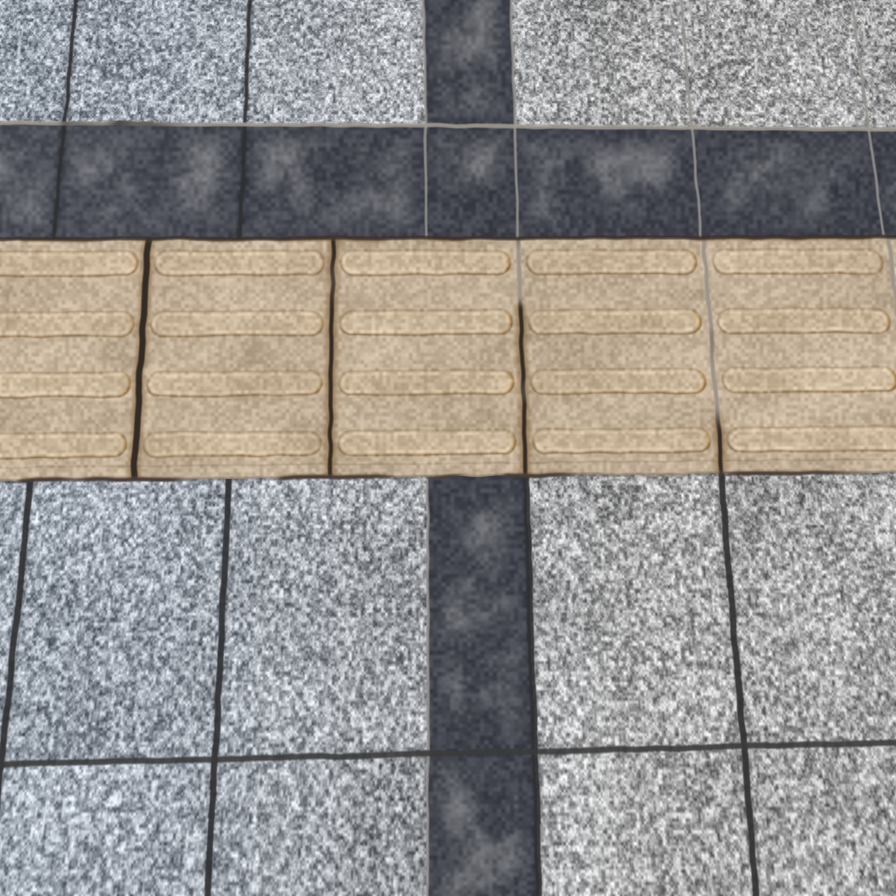
A Shadertoy shader for this texture:

```glsl
// Paving seen in mild perspective: speckled granite slabs, a dark stone cross
// and a band of tan guide tiles with raised bars. Joints come from converging
// column formulas; grain, stains and wear come from layered value noise.

float hash(vec2 p) {
    vec3 q = fract(p.xyx * 0.1031);
    q += dot(q, q.yzx + 33.33);
    return fract((q.x + q.y) * q.z);
}

float noise(vec2 p) {
    vec2 i = floor(p), f = fract(p);
    f = f * f * (3.0 - 2.0 * f);
    return mix(mix(hash(i), hash(i + vec2(1, 0)), f.x),
               mix(hash(i + vec2(0, 1)), hash(i + vec2(1, 1)), f.x), f.y);
}

float fbm(vec2 p) {
    float sum = 0.0, amp = 0.53;
    for (int i = 0; i < 4; i++) {
        sum += amp * noise(p);
        p = p * 2.1 + 17.3;
        amp *= 0.5;
    }
    return sum;
}

float line(float d, float halfWidth, float aa) {
    return 1.0 - smoothstep(halfWidth - aa, halfWidth + aa, abs(d));
}

float stripRight(float y) { return 0.570 + 0.032 * y; }

// Slab columns: x = offset from nearest joint, y = joint id (10+ on the right),
// z = tile id (0 is the narrow dark strip).
vec3 slabColumns(vec2 p) {
    float left = 0.473 + 0.012 * p.y - 0.008 * p.y * p.y;
    float right = stripRight(p.y);
    if (p.x < 0.5 * (left + right)) {
        float size = 0.194 + 0.0515 * p.y;
        float t = (p.x - left) / size, joint = min(round(t), 0.0);
        return vec3((t - joint) * size, joint, min(floor(t), 0.0));
    }
    float size = 0.190 + 0.052 * p.y;
    float t = (p.x - right) / size, joint = max(round(t), 0.0);
    return vec3((t - joint) * size, 10.0 + joint, max(floor(t) + 1.0, 0.0));
}

vec3 granite(vec2 p, vec2 tile) {
    vec2 g = vec2(p.x - 0.475, p.y) * (270.0 - 60.0 * p.y);
    float grain = 0.6 * noise(g) + 0.4 * noise(g * 1.9 + 40.0) - 0.5;
    vec3 tint = mix(vec3(0.625, 0.655, 0.695), vec3(0.645, 0.645, 0.645), smoothstep(0.0, 0.8, p.x));
    float wear = 0.16 * (fbm(p * 9.0 + tile * 5.0) - 0.5);
    return tint + wear + 0.03 * (hash(tile + 60.0) - 0.5) + 0.72 * grain;
}

vec3 darkStone(vec2 p, float edge, float tile) {
    float blotch = fbm(p * 22.0 + tile * 9.0);
    float speck = noise(p * 210.0) - 0.5;
    float worn = smoothstep(0.0, 0.04, edge) * smoothstep(0.3, 0.75, blotch);
    vec3 c = mix(vec3(0.255, 0.265, 0.30), vec3(0.44, 0.445, 0.465), worn);
    return c + 0.04 * smoothstep(0.5, 0.0, p.x) + 0.12 * speck;
}

// Tan tile band; v runs from 0 at its far edge to 1 at its near edge.
vec3 guideTiles(vec2 p, float v, float height, float aa) {
    float size = 0.194 + 0.047 * p.y;
    float u = (p.x - stripRight(p.y)) / size;
    float k = round(u), d = (u - k) * size + 0.002 * (noise(vec2(k * 9.0, p.y * 60.0)) - 0.5);
    float tile = floor(u);

    float stain = fbm(p * vec2(14.0, 30.0) + tile * 3.0);
    vec3 c = vec3(0.755, 0.685, 0.590) + 0.14 * (stain - 0.5);
    c += 0.15 * (noise(p * 240.0) - 0.5) + 0.02 * (hash(vec2(tile, 8.0)) - 0.5);

    // Four raised capsules with a lit upper rim and a shaded lower rim
    float row = (v - 0.103) / 0.251;
    vec2 q = vec2((fract(u) - 0.497) * size, (fract(row + 0.5) - 0.5) * 0.251 * height);
    float radius = 0.0135;
    float bar = length(vec2(max(abs(q.x) - 0.455 * size + radius, 0.0), q.y)) - radius;
    float lower = smoothstep(-0.008, 0.010, q.y);
    float cap = smoothstep(0.40, 0.45, q.x / size);
    c += vec3(0.02, 0.012, 0.0) * (1.0 - smoothstep(-aa, aa, bar));
    c += 0.05 * line(bar + 0.004, 0.0015, 0.0015);
    float rim = line(bar, 0.0012, 0.0016);
    c -= rim * vec3(0.13, 0.15, 0.17) * (0.55 + 0.6 * lower) * (0.6 + 0.8 * stain);
    c -= vec3(0.10, 0.16, 0.24) * cap * line(bar + 0.002, 0.0025, 0.002) * stain;
    c -= 0.07 * line(v - 0.945, 0.004, 0.006);

    // Joints: dirty on the left, pale towards the right
    float dirt = noise(vec2(k * 3.7, p.y * 16.0)) - 0.25 * k;
    dirt += 0.6 * smoothstep(0.44, 0.48, p.y) * step(abs(k), 0.5);
    dirt = smoothstep(0.4, 0.65, dirt);
    float rust = line(d, 0.006, 0.005) * dirt;
    c = mix(c, vec3(0.50, 0.37, 0.22), 0.6 * rust);
    vec3 seam = mix(vec3(0.61, 0.58, 0.54), vec3(0.20, 0.17, 0.15), dirt);
    c = mix(c, seam, line(d, 0.0022 + 0.0012 * step(k, -1.5), aa + 0.0006));
    float ends = min(v, 1.0 - v) * height;
    float edgeDirt = smoothstep(0.4, 0.7, noise(vec2(p.x * 24.0, step(0.5, v) * 8.0)));
    return mix(c, vec3(0.40, 0.28, 0.17), 0.75 * edgeDirt * line(ends, 0.003, 0.003));
}

void mainImage(out vec4 fragColor, in vec2 fragCoord) {
    vec2 p = fragCoord / iResolution.xy;
    p.y = 1.0 - p.y;
    float aa = 0.8 / iResolution.y;
    float wobble = 0.002 * (noise(p * 45.0) - 0.5);

    // Slightly tilted row boundaries, from far to near
    float darkTop = 0.1365 + 0.008 * p.x + wobble;
    float bandTop = 0.2665 - 0.002 * p.x + wobble;
    float bandEnd = 0.5365 - 0.0095 * p.x + wobble;
    float nearRow = 0.853 - 0.024 * p.x + wobble;
    float near = step(bandEnd, p.y);
    float inDarkRow = step(darkTop, p.y) * step(p.y, bandTop);

    vec3 column = slabColumns(p + vec2(wobble, 0.0));
    float rowId = near + step(nearRow, p.y);
    float rowEdge = min(min(abs(p.y - darkTop), abs(p.y - bandTop)), min(abs(p.y - bandEnd), abs(p.y - nearRow)));
    vec3 stone = granite(p, vec2(column.z, rowId));
    if (column.z == 0.0 || inDarkRow > 0.5)
        stone = darkStone(p, min(abs(column.x), rowEdge), column.z + 4.0 * rowId);

    // Column joints: dark grooves, or pale mortar beside the strip and far right
    float stripLeft = step(abs(column.y), 0.5);
    float pale = max(stripLeft, step(9.5, column.y) * (1.0 - near));
    vec3 mortar = mix(vec3(0.19, 0.19, 0.20), vec3(0.58, 0.57, 0.55), pale);
    float halfWidth = mix(mix(0.0020, 0.0034, near), 0.0015, pale);
    stone *= 1.0 - 0.2 * (1.0 - pale) * line(column.x, 0.004, 0.004);
    stone = mix(stone, mortar, 0.9 * line(column.x, halfWidth, aa + 0.0005));

    // Row joints
    float grime = smoothstep(0.06, 0.08, p.x) * smoothstep(0.22, 0.17, p.x) * noise(p * 60.0);
    vec3 farMortar = mix(vec3(0.62, 0.60, 0.56), vec3(0.24, 0.23, 0.20), grime);
    stone = mix(stone, farMortar, 0.9 * line(p.y - darkTop, 0.0023, aa + 0.0005));
    stone = mix(stone, vec3(0.23, 0.23, 0.23), 0.9 * line(p.y - nearRow, 0.0034, aa + 0.001));

    float height = bandEnd - bandTop, v = (p.y - bandTop) / height;
    float band = smoothstep(-aa, aa, p.y - bandTop) * smoothstep(-aa, aa, bandEnd - p.y);
    vec3 color = mix(stone, guideTiles(p, v, height, aa), band);
    color = mix(color, vec3(0.22, 0.19, 0.17), 0.85 * line(p.y - bandTop, 0.0020, aa + 0.0008));
    float seamDirt = 0.35 + 0.6 * smoothstep(0.35, 0.65, noise(vec2(p.x * 24.0, 8.0)));
    color = mix(color, vec3(0.27, 0.24, 0.22), seamDirt * line(p.y - bandEnd, 0.0020, aa + 0.0008));
    fragColor = vec4(clamp(color, 0.0, 1.0), 1.0);
}
```
